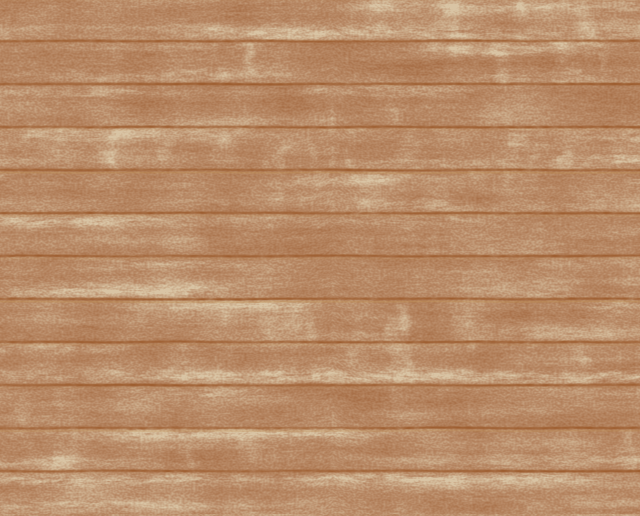
Write a WebGL 2 fragment shader that draws this texture.

```glsl
#version 300 es
precision highp float;
// Twelve stacked planks of pale reddish wood with thin dark seams, cream streaks and cross figure.

#define PLANKS 12.0       // planks over the canvas height
#define SEAM_SHIFT 0.046  // height of the lowest seam, in planks
#define SEAM_HALF 0.028   // half width of a seam, in planks
#define GRAIN 0.56        // contrast of the fine fibres
#define STREAK 0.72       // strength of the cream streaks
#define FIGURE 0.62       // strength of the upright pale bands
#define KINK_X 0.645      // where the fibres rise to a small peak
#define DARK vec3(0.66, 0.44, 0.285)
#define MID vec3(0.725, 0.543, 0.405)
#define PALE vec3(0.815, 0.705, 0.575)
#define SEAM vec3(0.62, 0.37, 0.19)
#define OCHRE vec3(0.75, 0.56, 0.33)

uniform vec2 u_resolution;
out vec4 outColor;

vec2 hash2(vec2 p) {
    vec3 q = fract(p.xyx * vec3(0.1031, 0.1030, 0.0973));
    q += dot(q, q.yzx + 33.33);
    return fract((q.xx + q.yz) * q.zy);
}

float cornerSlope(vec2 cell, vec2 offset) {
    float angle = 6.2832 * hash2(cell).x;
    return dot(vec2(cos(angle), sin(angle)), offset);
}

// Gradient noise, roughly -0.7 to 0.7
float gradientNoise(vec2 p) {
    vec2 i = floor(p), f = p - i;
    vec2 u = f * f * f * (f * (f * 6.0 - 15.0) + 10.0);
    vec2 e = vec2(1.0, 0.0);
    float low = mix(cornerSlope(i, f), cornerSlope(i + e, f - e), u.x);
    float high = mix(cornerSlope(i + e.yx, f - e.yx), cornerSlope(i + 1.0, f - 1.0), u.x);
    return mix(low, high, u.y);
}

float fbm(vec2 p) {
    float sum = 0.0, weight = 0.6;
    for (int i = 0; i < 3; i++) {
        sum += weight * gradientNoise(p);
        p = p * 2.03 + 19.7;
        weight *= 0.55;
    }
    return sum;
}

// Fine fibres, pores and short flecks
float fibres(vec2 p, float seed) {
    float longFibre = gradientNoise(vec2(p.x * 9.0, p.y * 120.0) + seed);
    float shortFibre = gradientNoise(vec2(p.x * 55.0, p.y * 190.0) + seed + 40.0);
    float speck = gradientNoise(p * vec2(190.0, 270.0) + seed + 80.0);
    return 0.22 * longFibre + 0.38 * shortFibre + 0.62 * speck;
}

// Broken cream streaks that run along one edge of a plank
float creamStreak(vec2 p, float t, float side, float seed) {
    float height = mix(0.2, 0.82, side) + 0.14 * gradientNoise(vec2(p.x * 3.0, seed));
    float band = exp(-pow((t - height) / 0.15, 2.0));
    float reach = smoothstep(-0.12, 0.3, gradientNoise(vec2(p.x * 1.7, seed + 7.3)));
    float broken = 0.6 + 1.3 * fbm(vec2(p.x * 20.0, p.y * 110.0) + seed);
    return band * reach * max(broken, 0.0);
}

// Upright pale bands, gathered in patches
float crossFigure(vec2 p, float t, float amount, float seed) {
    float x = p.x + 0.008 * gradientNoise(vec2(p.x * 8.0, t * 3.0 + seed));
    float bands = smoothstep(-0.05, 0.42, fbm(vec2(x * 16.0, t * 0.7 + seed)));
    float patches = smoothstep(-0.25, 0.25, gradientNoise(vec2(p.x * 1.8 + 5.1, seed + 2.6)));
    float fade = smoothstep(-0.5, 0.2, gradientNoise(vec2(p.x * 7.0, t * 2.0 + seed)));
    float flecks = 0.85 + 0.9 * gradientNoise(vec2(p.x * 30.0, p.y * 120.0));
    return bands * patches * fade * flecks * mix(0.35, 1.0, amount);
}

void main() {
    vec2 p = gl_FragCoord.xy / u_resolution.y;
    float row = p.y * PLANKS - SEAM_SHIFT;
    float plank = floor(row), t = row - plank;
    float seed = plank * 17.37 + 61.0;
    vec2 rnd = hash2(vec2(plank + 3.0, 11.0)), rnd2 = hash2(vec2(plank + 29.0, 47.0));

    // Fibres bend upward near the kink
    float fromKink = abs(p.x - KINK_X);
    vec2 g = p;
    g.y -= 0.012 * exp(-fromKink * 22.0) + 0.006 * gradientNoise(vec2(p.x * 3.0, p.y * 9.0));

    // Tone of the wood, 0 dark to 1 pale
    float tone = 0.43 + 0.14 * (rnd.y - 0.5);
    tone += 0.42 * fbm(vec2(g.x * 2.2, t * 1.6) + seed);
    tone += 0.22 * gradientNoise(vec2(g.x * 2.5, g.y * 44.0) + seed);
    tone += 0.24 * gradientNoise(vec2(g.x * 11.0, t * 0.8) + seed + 9.0);
    tone += GRAIN * fibres(g, seed);
    float side = step(0.35, rnd.x);
    tone += STREAK * creamStreak(g, t, side, seed);
    tone += 0.6 * STREAK * creamStreak(g, t, 1.0 - side, seed + 33.0);
    tone += FIGURE * crossFigure(p, t, rnd2.y, seed);
    tone += 0.25 * rnd2.x * exp(-fromKink * 170.0) * smoothstep(0.9, 0.1, t);
    tone = clamp(tone, 0.0, 1.2);
    vec3 color = tone < 0.5 ? mix(DARK, MID, tone * 2.0) : mix(MID, PALE, tone * 2.0 - 1.0);

    // Seams, uneven along their length, with an ochre rim below
    float line = floor(row + 0.5);
    float wobble = 0.02 * gradientNoise(vec2(p.x * 7.0, line * 5.3));
    float d = row - line + wobble;
    float soft = max(0.028, 0.75 * PLANKS / u_resolution.y);
    float wear = 0.82 + 0.4 * gradientNoise(vec2(p.x * 5.0, line * 9.1 + 0.4));
    wear += 0.45 * gradientNoise(vec2(p.x * 60.0, row * 8.0));
    float seam = smoothstep(SEAM_HALF + soft, SEAM_HALF - soft, abs(d));
    float rim = smoothstep(0.04, 0.0, abs(d + 0.065)) * hash2(vec2(line, 71.0)).x;
    float inside = step(0.5, line);
    color = mix(color, OCHRE, 0.5 * rim * inside);
    color = mix(color, SEAM, clamp(seam * wear, 0.0, 1.0) * inside);
    outColor = vec4(color, 1.0);
}
```
